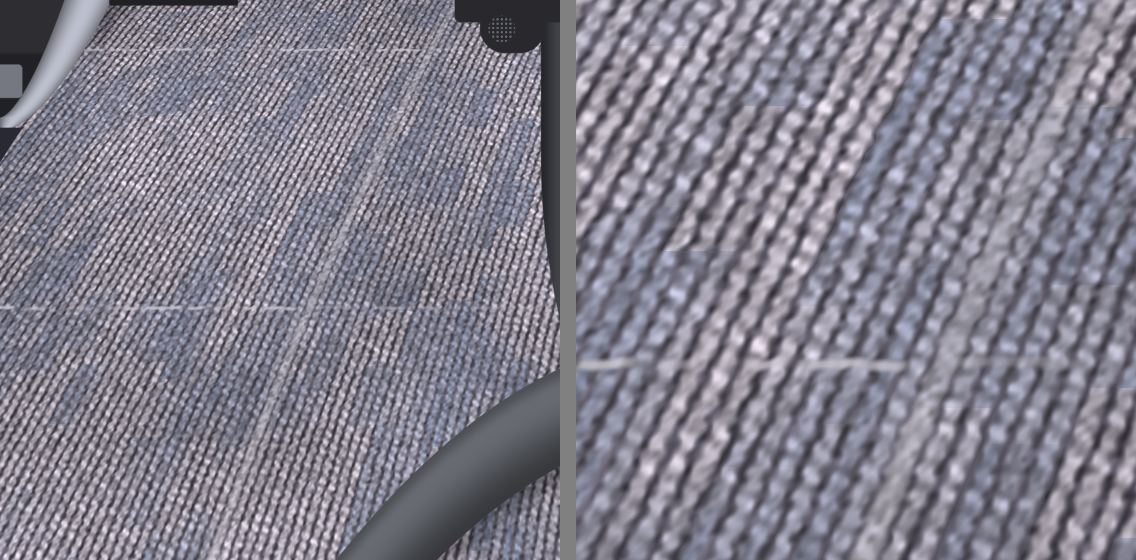
Left, the full canvas; right, a detail of the centre.
Reproduce this texture procedurally as a three.js fragment shader.

```glsl
// Ribbed loop-pile carpet tiles in perspective, framed by parts of gym machines.
varying vec2 vUv;

const float HORIZON = 2.9;         // height where the ribs converge
const float SEAM_Y = 0.45;         // height of the middle cross seam
const float RIBS = 61.0;           // ribs across the canvas at SEAM_Y
const float TILE_DEPTH = 0.0946;   // one tile in inverse depth
const float LOOPS = 46.0;          // yarn loops along one tile
const float EDGE = 0.0016;         // soft edge width

const vec3 GROOVE = vec3(0.29, 0.275, 0.32);
const vec3 BEIGE = vec3(0.72, 0.69, 0.735);
const vec3 BLUE = vec3(0.51, 0.54, 0.635);
const vec3 SEAM = vec3(0.74, 0.72, 0.76);
const vec3 BLACK = vec3(0.13, 0.13, 0.145);
const vec3 GREY = vec3(0.31, 0.32, 0.34);
const vec3 SILVER = vec3(0.66, 0.67, 0.72);

float hash(vec2 p) {
  vec3 q = fract(vec3(p.xyx) * 0.1031);
  q += dot(q, q.yzx + 33.33);
  return fract((q.x + q.y) * q.z);
}

float noise(vec2 p) {
  vec2 i = floor(p), f = fract(p);
  f = f * f * (3.0 - 2.0 * f);
  return mix(mix(hash(i), hash(i + vec2(1, 0)), f.x),
             mix(hash(i + vec2(0, 1)), hash(i + vec2(1, 1)), f.x), f.y);
}

// Coverage of a shape whose signed distance is negative inside.
float fill(float d) { return 1.0 - smoothstep(-EDGE, EDGE, d); }

float box(vec2 p, vec2 center, vec2 halfSize, float radius) {
  vec2 q = abs(p - center) - halfSize + radius;
  return length(max(q, 0.0)) + min(max(q.x, q.y), 0.0) - radius;
}

// Canvas point to floor: x counts ribs from the long seam, y counts tiles.
vec2 floorPoint(vec2 p) {
  float h = p.y - SEAM_Y;
  float seamX = 0.553 + 0.43 * h + 0.09 * h * h;
  float depth = HORIZON - p.y;
  return vec2((p.x - seamX) * RIBS * (HORIZON - SEAM_Y) / depth,
              (1.0 / depth - 1.0 / (HORIZON - SEAM_Y)) / TILE_DEPTH);
}

// Blue dye in short staggered blocks, streaked rib by rib.
float dye(float rib, float along) {
  float column = floor(rib / 3.0);
  float row = along * 6.0 + hash(vec2(column, 5.0));
  float block = hash(vec2(column, floor(row)) + 70.0);
  float cloud = noise(vec2(rib * 0.13, along * 4.0) + 40.0);
  float amount = smoothstep(0.4, 0.72, 0.5 * block + 0.5 * cloud);
  return amount * (0.4 + 0.6 * hash(vec2(rib, 19.0)));
}

vec3 carpet(vec2 p) {
  vec2 f = floorPoint(p);
  float along = f.y * LOOPS;
  float wobble = 0.2 * (noise(vec2(f.x * 1.7, along * 1.6) + 90.0) - 0.5);
  float x = f.x + 0.5 + wobble;
  float rib = floor(x), u = fract(x);

  // Round yarn between broken grooves, with slanted loops along it.
  float loopPos = along + 0.8 * u + hash(vec2(rib, 3.0));
  float tuft = 0.5 - 0.5 * cos(6.2832 * loopPos);
  float tone = hash(vec2(rib, floor(loopPos)) + 200.0);
  float fibre = noise(vec2(f.x * 3.6, along * 2.6) + 300.0);
  float width = 0.30 + 0.14 * (1.0 - tuft);
  float yarn = smoothstep(0.0, width, u) * smoothstep(1.0, 1.0 - width, u);
  float blue = dye(rib, f.y);
  vec3 color = mix(BEIGE, BLUE, blue);
  color *= 0.69 + 0.14 * tuft + 0.26 * (tone - 0.5) * tuft + 0.36 * fibre;
  vec3 gap = GROOVE * (0.6 + 0.8 * fibre) + 0.07 * blue;
  color = mix(gap, color, yarn);
  color *= 0.92 + 0.2 * noise(p * 4.0 + 12.0);

  // Long seam along the ribs and worn seam across them.
  float longSeam = 1.0 - smoothstep(0.3, 0.7, abs(f.x + wobble));
  color = mix(color, SEAM * (0.74 + 0.38 * fibre), 0.65 * longSeam);
  float ragged = 0.006 * (noise(vec2(f.x * 1.2, 30.0)) - 0.5);
  float crossDist = abs(fract(f.y + 0.5 + ragged) - 0.5);
  float wear = smoothstep(0.1, 0.7, noise(vec2(f.x * 1.1, 8.0)));
  wear *= mix(0.8, 0.35, step(0.0, f.x));
  float crossSeam = 1.0 - smoothstep(0.001, 0.009, crossDist);
  return mix(color, SEAM + 0.06, crossSeam * wear);
}

// Dark housing, curved silver leg and foot at the upper left.
vec3 leftMachine(vec3 color, vec2 p) {
  float outer = 0.2 * pow(max((p.y - 0.765) / 0.235, 0.0), 0.6);
  float inner = 0.115 * pow(max((p.y - 0.79) / 0.21, 0.0), 0.65);
  float above = step(0.765, p.y);
  color *= 1.0 - 0.4 * smoothstep(0.85, 1.0, p.y) * (1.0 - smoothstep(0.0, 0.06, p.x - outer));
  float across = clamp((p.x - inner) / max(outer - inner, 0.01), 0.0, 1.0);
  vec3 metal = SILVER * (0.62 + 0.5 * sin(3.0 * across));
  color = mix(color, metal, above * fill(p.x - outer));
  vec3 housing = BLACK + 0.05 * smoothstep(0.9, 0.91, p.y);
  housing = mix(housing, SILVER * 0.7, fill(box(p, vec2(0.0, 0.855), vec2(0.04, 0.03), 0.008)));
  color = mix(color, housing, step(0.79, p.y) * fill(p.x - inner));
  float foot = max(p.x - 0.65 * (p.y - 0.71), p.y - 0.772);
  color = mix(color, BLACK + vec3(0.03, 0.03, 0.06), fill(foot));
  return mix(color, BLACK, fill(box(p, vec2(0.31, 1.01), vec2(0.115, 0.02), 0.004)));
}

// Post with a perforated cap, and the sweeping arm below it.
vec3 rightMachine(vec3 color, vec2 p) {
  float bend = clamp((0.72 - p.y) / 0.3, 0.0, 1.0);
  float post = max(0.966 + 0.036 * bend * bend - p.x, 0.41 - p.y);
  color = mix(color, mix(BLACK, GREY, 0.7 * smoothstep(0.96, 1.0, p.x)), fill(post));
  float cap = min(box(p, vec2(0.91, 1.01), vec2(0.098, 0.05), 0.01),
                  box(p, vec2(0.915, 0.98), vec2(0.058, 0.075), 0.045));
  color = mix(color, BLACK + 0.03, fill(cap));
  float hole = length(fract(p * 130.0) - 0.5) - 0.28;
  float grille = fill(length(p - vec2(0.896, 0.948)) - 0.024);
  color = mix(color, GREY * 1.25, grille * (1.0 - smoothstep(-0.1, 0.1, hole)));

  float a = (p.x - 0.6) / 0.4, b = (p.x - 0.78) / 0.22;
  float top = a * (0.5 - 0.158 * a), bottom = b * (0.2155 - 0.0485 * b);
  float level = clamp((p.y - bottom) / max(top - bottom, 0.01), 0.0, 1.0);
  vec3 arm = GREY * (0.7 + 0.6 * smoothstep(0.0, 0.75, level));
  arm *= 1.0 - 0.25 * smoothstep(0.8, 1.0, level);
  color *= 1.0 - 0.3 * fill(p.y - bottom) * smoothstep(-0.06, 0.0, p.y - bottom);
  return mix(color, arm, fill(max(p.y - top, bottom - p.y)));
}

void main() {
  vec3 color = carpet(vUv);
  color = leftMachine(color, vUv);
  gl_FragColor = vec4(rightMachine(color, vUv), 1.0);
}
```
